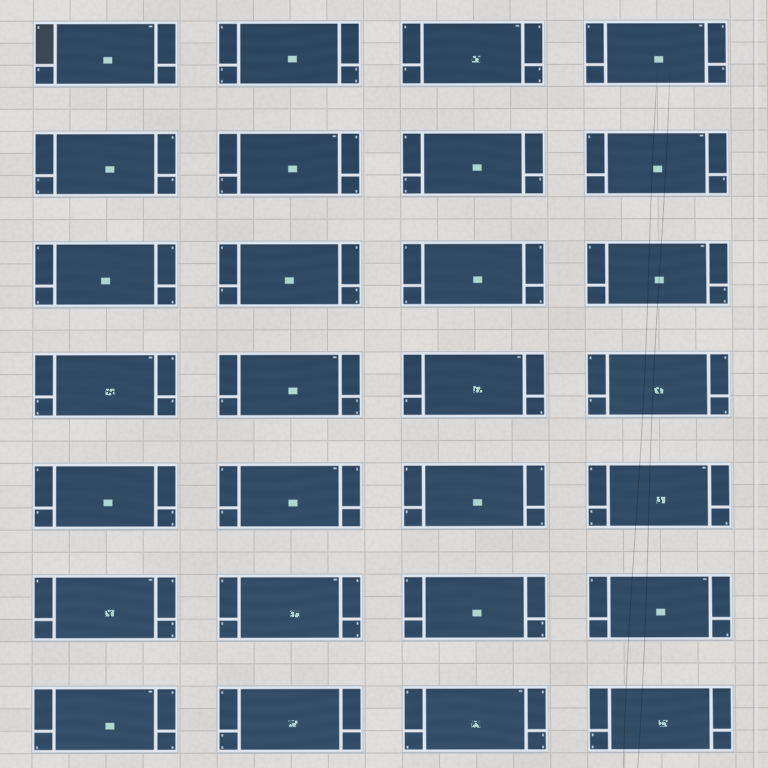
Write a three.js fragment shader that draws this pattern.

```glsl
// Office facade: 4 by 7 three-part windows set in a wall of pale stone tiles.
// A slightly warped grid gives each bay local units; panes, frames, stickers
// and latches are soft boxes, varied per bay by hashes and cellular noise.
varying vec2 vUv;

#define UNITS 768.0                     // design units across the canvas
#define SOFT 1.4                        // edge softness in design units
#define BAY vec2(184.2, 110.8)          // window pitch
#define FRAME vec2(145.0, 66.0)         // outer window size
#define TILES 5.0                       // tiles per bay, each way
#define WALL vec3(0.86, 0.853, 0.845)
#define JOINT vec3(0.66, 0.65, 0.64)
#define METAL vec3(0.87, 0.90, 0.94)
#define SILL vec3(0.67, 0.71, 0.75)
#define GLASS_DARK vec3(0.17, 0.265, 0.365)
#define GLASS_LIGHT vec3(0.22, 0.325, 0.425)
#define STICKER vec3(0.69, 0.84, 0.82)

float hash(vec2 p) {
  vec3 a = fract(vec3(p.xyx) * 0.1031);
  a += dot(a, a.yzx + 33.33);
  return fract((a.x + a.y) * a.z);
}

// Distance to the nearest scattered cell point
float cellular(vec2 p) {
  vec2 base = floor(p);
  float nearest = 2.0;
  for (int j = -1; j <= 1; j++) {
    for (int i = -1; i <= 1; i++) {
      vec2 c = base + vec2(float(i), float(j));
      vec2 point = c + vec2(hash(c), hash(c + 41.7));
      nearest = min(nearest, length(p - point));
    }
  }
  return nearest;
}

// Soft coverage of the box from lo to hi
float box(vec2 p, vec2 lo, vec2 hi) {
  vec2 c = clamp((p - lo) / SOFT + 0.5, 0.0, 1.0)
         * clamp((hi - p) / SOFT + 0.5, 0.0, 1.0);
  return c.x * c.y;
}

// Soft coverage of a line, from the distance to its centre
float line(float d, float width) {
  return clamp((0.5 * width - abs(d)) / SOFT + 0.5, 0.0, 1.0);
}

// Bay coordinates: columns spread downwards, rows rise slightly to the right
vec2 bayGrid(vec2 p) {
  vec2 t = p / UNITS;
  float drop = p.y - 21.5 + 1.2 * t.x;
  float column = (p.x - 33.5 + 1.6 * t.y) / (183.3 + 2.0 * t.y);
  return vec2(column, drop / BAY.y + 0.07 * t.y * (0.87 - t.y));
}

vec3 wallColor(vec2 p, vec2 grid) {
  vec2 tile = grid * TILES;
  vec3 color = WALL + 0.022 * (hash(floor(tile) + 17.0) - 0.5);
  color += 0.025 * (0.5 - cellular(p * 0.22));
  color += 0.008 * sin(p.x * 0.021 + sin(p.y * 0.017));
  vec2 d = (fract(tile + 0.5) - 0.5) * BAY / TILES;
  float joint = max(line(d.x, 0.7), line(d.y, 0.8));
  color = mix(color, JOINT, 0.7 * joint);
  // Corner seam near the right edge
  color = mix(color, METAL, 0.6 * line(p.x - 756.5, 3.0));
  return mix(color, JOINT, 0.6 * line(p.x - 753.5, 0.8));
}

vec3 glassColor(vec2 p, vec2 q, vec2 bay) {
  float streak = sin(q.y * 0.42 + 2.0 * sin(q.x * 0.035 + bay.x * 3.0));
  float shade = 0.2 + 0.55 * p.y / UNITS + 0.12 * streak;
  shade += 0.25 * (hash(bay + 5.0) - 0.5) + 0.15 * (cellular(q * vec2(0.03, 0.13)) - 0.5);
  float side = 1.0 - box(q, vec2(22.0, 0.0), vec2(123.0, FRAME.y));
  vec3 color = mix(GLASS_DARK, GLASS_LIGHT, clamp(shade - 0.15 * side, 0.0, 1.0));
  // A few upper left panes show a dull blind
  float blind = step(0.84, hash(bay + 71.0)) * box(q, vec2(0.0), vec2(21.0, 44.0));
  color = mix(color, vec3(0.25, 0.28, 0.31), 0.75 * blind);
  return color * (0.9 + 0.1 * smoothstep(2.5, 8.0, q.y));
}

// Small white latches, each present in only some bays
float latches(vec2 q, vec2 bay) {
  float total = 0.0;
  for (int i = 0; i < 6; i++) {
    float k = float(i);
    float right = step(3.0, k);
    float level = mod(k, 3.0);
    vec2 at = vec2(mix(4.2, 139.0, right), 5.0 + 42.5 * min(level, 1.0) + 12.0 * step(2.0, level));
    float present = step(0.5, hash(bay + k * 9.3 + 2.0));
    total += present * box(q, at, at + vec2(1.7, 2.6));
  }
  float top = step(0.35, hash(bay + 88.0));
  return min(total + top * box(q, vec2(116.0, 4.5), vec2(119.5, 6.2)), 1.0);
}

void main() {
  vec2 p = vec2(vUv.x, 1.0 - vUv.y) * UNITS;
  vec2 grid = bayGrid(p);
  vec2 bay = floor(grid + 0.03);
  vec2 q = (grid - bay) * BAY;
  vec3 color = wallColor(p, grid);

  // Frame with shaded sill, then the five panes
  float window = step(bay.x, 3.5);
  color = mix(color, SILL, 0.8 * window * box(q, vec2(-0.4), FRAME + vec2(0.4, 0.7)));
  color = mix(color, METAL, window * box(q, vec2(0.3), FRAME - vec2(0.3, 0.6)));
  float sides = box(q, vec2(2.4, 3.0), vec2(20.2, 63.0)) + box(q, vec2(124.8, 3.0), vec2(142.6, 63.0));
  sides *= 1.0 - line(q.y - 44.5, 3.0);
  float panes = window * min(sides + box(q, vec2(23.6, 3.0), vec2(121.3, 63.0)), 1.0);
  color = mix(color, glassColor(p, q, bay), panes);
  color = mix(color, METAL, 0.85 * panes * latches(q, bay));

  // Central sticker, torn in some bays
  vec2 at = vec2(75.0, 38.5) + vec2(5.0, 3.0) * (vec2(hash(bay + 3.0), hash(bay + 29.0)) - 0.5);
  float torn = step(0.72, hash(bay + 53.0)) * smoothstep(0.4, 0.55, cellular(q * 0.3 + bay * 7.0));
  float sticker = box(q, at - vec2(4.5, 3.3), at + vec2(4.5, 3.3));
  color = mix(color, STICKER, window * sticker * (1.0 - 0.9 * torn));

  // Two slack cables hanging down the last column
  float sway = 1.5 * sin(p.y * 0.012);
  float cables = line(p.x - 662.0 + 0.050 * p.y + sway, 0.6)
               + line(p.x - 672.0 + 0.045 * p.y - sway, 0.6);
  color *= 1.0 - 0.28 * min(cables, 1.0) * smoothstep(50.0, 120.0, p.y);
  gl_FragColor = vec4(color, 1.0);
}
```
